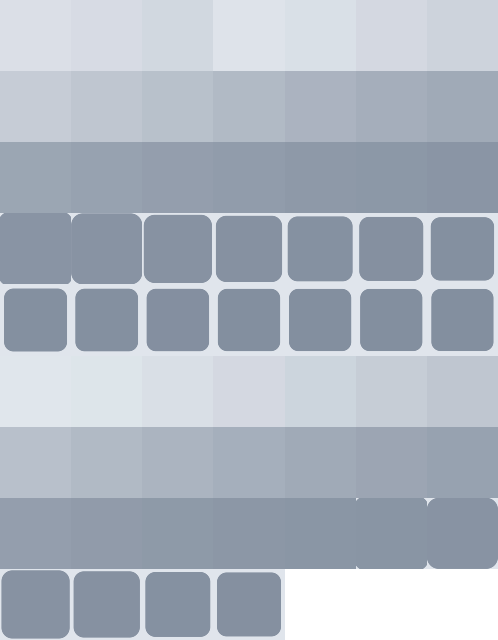
Reproduce this pattern procedurally as a Shadertoy shader.

```glsl
// Sheet of 7 by 9 animation cells: a slate tile fades in, then shrinks to a rounded square.

const vec2 GRID = vec2(7.0, 9.0);
const float FRAME_COUNT = 60.0;
const float LOOP_START = 35.0;   // frame at which the animation restarts
const vec3 PAPER = vec3(0.878, 0.898, 0.925);
const vec3 SLATE = vec3(0.514, 0.561, 0.624);

float hash(float n) {
    return fract(sin(n * 12.9898) * 43758.547);
}

float roundedBox(vec2 p, float halfSide, float radius) {
    vec2 q = abs(p) - halfSide + radius;
    return length(max(q, 0.0)) + min(max(q.x, q.y), 0.0) - radius;
}

// Animation time of a frame: a short lead-in, the first run, then the second.
float frameTime(float frame) {
    if (frame >= LOOP_START) return frame - LOOP_START;
    return frame < 3.0 ? 1.7 + 0.8 * frame : frame - 2.0;
}

float fadeIn(float t) {
    return 1.0 - exp(-pow(t / 10.0, 1.6));
}

// Tile side in cells: overflows its cell at first, then settles.
float tileSide(float t) {
    return min(0.873 + 0.127 * exp(0.38 * (20.0 - t)), 1.3);
}

// Slight green or violet cast that differs between frames.
vec3 colourCast(float frame, float strength) {
    return vec3(-0.3, 1.0, 0.3) * (hash(frame + 1.0) - 0.5) * strength;
}

vec3 drawFrame(vec2 p, float frame, float pixel) {
    float t = frameTime(frame);
    float fade = fadeIn(t);
    float side = tileSide(t);
    float radius = 0.13 + 0.28 * (side - 0.873);
    float d = roundedBox(p, 0.5 * side, radius);
    float cover = 1.0 - smoothstep(-0.5 * pixel, 0.5 * pixel, d);
    vec3 tile = mix(PAPER, SLATE, fade) + colourCast(frame, 0.016 * (1.0 - 0.8 * fade));
    return mix(PAPER, tile, cover);
}

void mainImage(out vec4 fragColor, in vec2 fragCoord) {
    // Cells run left to right, top to bottom.
    vec2 uv = fragCoord / iResolution.xy;
    vec2 grid = vec2(uv.x, 1.0 - uv.y) * GRID;
    vec2 cell = floor(grid);
    float frame = cell.y * GRID.x + cell.x;
    float pixel = GRID.y / iResolution.y;

    // Cells past the last frame stay white.
    vec3 colour = vec3(1.0);
    if (frame < FRAME_COUNT) colour = drawFrame(grid - cell - 0.5, frame, pixel);
    fragColor = vec4(colour, 1.0);
}
```
